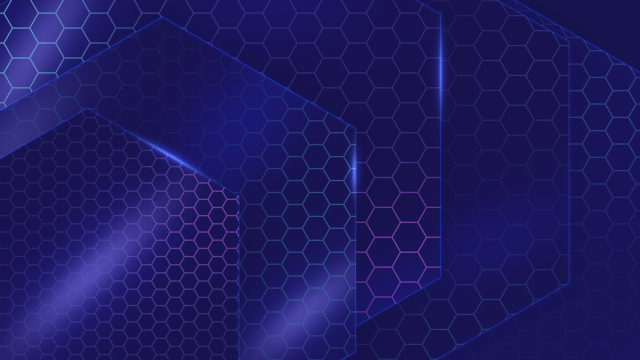
Give the GLSL for this background, as a Shadertoy shader.

```glsl
float hexDistance(vec2 p, float apothem) {
    p = abs(p);
    return max(p.x, dot(p, vec2(0.5, 0.866))) - apothem;
}

// Distance to the nearest wall of a honeycomb with flat-topped cells
float honeycomb(vec2 p, float cellHeight) {
    vec2 period = vec2(1.732, 1.0) * cellHeight;
    vec2 a = mod(p + 0.5 * period, period) - 0.5 * period;
    vec2 b = mod(p, period) - 0.5 * period;
    vec2 cell = dot(a, a) < dot(b, b) ? a : b;
    return -hexDistance(cell.yx, 0.5 * cellHeight);
}

// Soft elongated light, size = (length, width)
float streak(vec2 p, vec2 centre, float angle, vec2 size) {
    p -= centre;
    float c = cos(angle), s = sin(angle);
    vec2 q = vec2(c * p.x + s * p.y, c * p.y - s * p.x) / size;
    return exp(-dot(q, q));
}

vec3 beam(vec2 p, vec2 centre, float angle, vec2 size) {
    return vec3(0.18, 0.165, 0.19) * streak(p, centre, angle, size)
         + vec3(0.02, 0.035, 0.16) * streak(p, centre, angle, size * vec2(1.3, 2.4));
}

// Lays a hexagonal plate with a honeycomb and a lit rim over the colour
void plate(inout vec3 col, vec2 p, vec2 centre, float apothem, vec3 fill,
           vec2 cellCentre, float cellHeight, vec3 wire, float wireAlpha, float rimLight) {
    float px = 1.0 / iResolution.y;
    float d = hexDistance(p - centre, apothem);
    float wall = honeycomb(p - cellCentre, cellHeight);
    float line = 1.0 - smoothstep(0.0, 0.0011 + 0.9 * px, wall);
    vec3 body = mix(fill, wire, line * wireAlpha);
    col *= 1.0 - 0.1 * exp(-max(d, 0.0) / 0.04);
    col = mix(col, body, smoothstep(0.5 * px, -0.5 * px, d));
    float rim = 1.0 - smoothstep(0.0, 0.0010 + 0.8 * px, abs(d));
    col += rimLight * (vec3(0.02, 0.12, 0.36) * rim + vec3(0.0, 0.02, 0.07) * exp(-abs(d) / 0.008));
}

vec3 flare(vec2 p, vec2 centre, float angle, float reach) {
    return vec3(0.16, 0.26, 0.28) * streak(p, centre, angle, vec2(reach, 0.005))
         + vec3(0.08, 0.10, 0.30) * streak(p, centre, angle, vec2(reach, 0.016));
}

void mainImage(out vec4 fragColor, in vec2 fragCoord) {
    vec2 p = fragCoord / iResolution.y;
    vec3 ink = vec3(0.095, 0.072, 0.310);
    vec3 blue = vec3(0.015, 0.03, 0.18);
    vec3 teal = vec3(0.22, 0.44, 0.66);
    vec3 violet = vec3(0.40, 0.30, 0.70);
    vec3 pink = vec3(0.62, 0.33, 0.78);
    vec3 col = ink + vec3(0.0, 0.008, 0.01);

    // Far right plate
    float fade = 0.06 + 0.48 * streak(p, vec2(1.70, 0.70), 1.5, vec2(0.28, 0.25));
    plate(col, p, vec2(1.157, 0.356), 0.694, ink + 0.25 * blue,
          vec2(1.66, 0.60), 0.074, teal, fade, 0.65);

    // Right plate
    vec3 fill = ink + 0.5 * blue * streak(p, vec2(1.37, 0.33), 0.4, vec2(0.28, 0.11));
    fade = 0.07 + 0.34 * streak(p, vec2(1.48, 0.82), 0.0, vec2(0.24, 0.24))
         + 0.34 * streak(p, vec2(1.28, 0.10), 0.5, vec2(0.35, 0.13));
    plate(col, p, vec2(1.0, 0.549), 0.581, fill,
          vec2(1.58, 0.50), 0.083, mix(teal, violet, smoothstep(0.4, 0.8, p.y) * 0.5), fade, 0.6);

    // Large plate behind the two front ones
    fill = ink + beam(p, vec2(0.08, 0.826), 1.0, vec2(0.32, 0.065))
         + 0.45 * blue * streak(p, vec2(0.75, 1.0), 0.0, vec2(0.30, 0.15))
         + 0.6 * blue * streak(p, vec2(1.08, 0.16), 0.5, vec2(0.22, 0.12));
    vec3 wire = mix(pink, violet, smoothstep(0.3, 0.65, p.y));
    wire = mix(vec3(0.42, 0.68, 0.84), wire, smoothstep(0.1, 0.75, p.x));
    fade = 0.36 + 0.42 * streak(p, vec2(0.0, 0.88), 0.0, vec2(0.30, 0.35))
         + 0.36 * streak(p, vec2(1.12, 0.33), 0.0, vec2(0.20, 0.20));
    plate(col, p, vec2(0.590, 0.595), 0.634, fill,
          vec2(0.993, 0.590), 0.083, wire, fade, 0.6);

    // Middle plate
    fill = ink + beam(p, vec2(0.845, 0.13), 0.72, vec2(0.20, 0.05))
         + 0.65 * beam(p, vec2(0.03, 0.59), 0.85, vec2(0.24, 0.085))
         + 0.8 * blue * streak(p, vec2(0.67, 0.65), 0.9, vec2(0.32, 0.14));
    fade = 0.08 + 0.60 * streak(p, vec2(0.94, 0.42), 1.3, vec2(0.45, 0.25))
         + 0.22 * streak(p, vec2(0.15, 0.70), 0.5, vec2(0.25, 0.10));
    plate(col, p, vec2(0.451, 0.333), 0.537, fill,
          vec2(0.993, 0.565), 0.0664, teal, fade, 0.7);

    // Front plate
    fill = ink + 1.1 * beam(p, vec2(0.25, 0.235), 0.76, vec2(0.27, 0.052));
    wire = mix(vec3(0.34, 0.36, 0.72), pink, streak(p, vec2(0.60, 0.43), 0.8, vec2(0.30, 0.22)));
    fade = 0.22 + 0.45 * streak(p, vec2(0.58, 0.40), 0.8, vec2(0.40, 0.22));
    plate(col, p, vec2(0.243, 0.213), 0.421, fill,
          vec2(0.6435, 0.4236), 0.0454, wire, fade, 0.5);

    // Bright glints on the rims
    col += 0.8 * flare(p, vec2(1.2245, 0.80), 1.5708, 0.10);
    col += flare(p, vec2(0.984, 0.525), 1.5708, 0.055);
    col += flare(p, vec2(0.4745, 0.567), -0.5236, 0.08);

    fragColor = vec4(clamp(col, 0.0, 1.0), 1.0);
}
```
